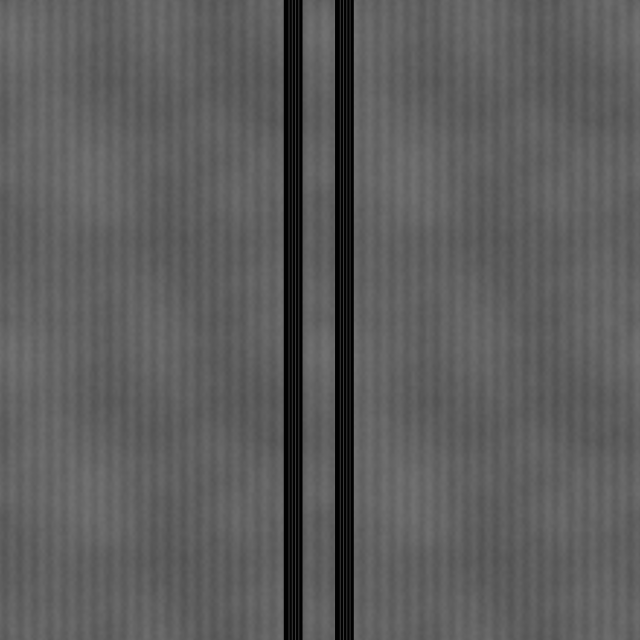
This texture is drawn by a WebGL 2 fragment shader. Its source:

```glsl
#version 300 es
precision highp float;
// Grey ribbed cloth with soft tiling blotches and two black vertical bands,
// each carrying four hairlines. Ribs and blotches are layered sines, roughened
// by wrapped value noise; bands and hairlines use exact box coverage.

uniform vec2 u_resolution;
out vec4 outColor;

const float TAU = 6.2831853;

// Cloth
const float CLOTH_GREY = 0.382;
const float TILES = 2.0;
const float RIB_COUNT = 43.0;
const float RIB_PHASE = 0.84;
const float RIB_DEPTH = 0.021;
const float BLOTCH_DEPTH = 0.034;
const float CLOUD_DEPTH = 0.065;
const float GRAIN_DEPTH = 0.022;

// Bands
const float BAND_GREY = 0.004;
const float BAND_WIDTH = 0.0293;
const float FIRST_BAND = 0.4434;
const float BAND_STEP = 0.0801;
const int BAND_COUNT = 2;

// Hairlines inside each band
const float LINE_GREY = 0.23;
const float LINE_WIDTH = 0.0015;
const float LINE_INSET = 0.0082;
const float LINE_STEP = 0.0051;
const int LINE_COUNT = 4;

float hash(vec2 p) {
    vec3 q = fract(p.xyx * vec3(0.1031, 0.103, 0.0973));
    q += dot(q, q.yzx + 33.33);
    return fract((q.x + q.y) * q.z);
}

// Value noise in -0.5..0.5 that wraps after the given number of cells.
float wrappedNoise(vec2 tile, vec2 cells) {
    vec2 p = tile * cells;
    vec2 cell = floor(p);
    vec2 f = p - cell;
    f = f * f * (3.0 - 2.0 * f);
    vec2 a = mod(cell, cells);
    vec2 b = mod(cell + 1.0, cells);
    float low = mix(hash(a), hash(vec2(b.x, a.y)), f.x);
    float high = mix(hash(vec2(a.x, b.y)), hash(b), f.x);
    return mix(low, high, f.y) - 0.5;
}

float clouds(vec2 tile) {
    float sum = 0.0;
    float weight = 0.5;
    vec2 cells = vec2(6.0, 8.0);
    for (int i = 0; i < 4; i++) {
        sum += weight * wrappedNoise(tile, cells);
        cells *= 2.0;
        weight *= 0.5;
    }
    return sum;
}

// Broad dark and light patches, positive where dark.
float blotches(vec2 tile) {
    float rows = cos(TAU * (2.0 * tile.y - 0.55));
    float columns = cos(TAU * (tile.x - 0.65));
    float slants = cos(TAU * (2.0 * tile.x - tile.y + 0.55));
    return 0.35 * rows + 0.25 * columns + 0.30 * slants;
}

// Share of the pixel at x that lies between the two edges.
float coverage(float x, float left, float right, float pixel) {
    float overlap = min(x + 0.5 * pixel, right) - max(x - 0.5 * pixel, left);
    return clamp(overlap / pixel, 0.0, 1.0);
}

float clothShade(vec2 uv) {
    vec2 tile = fract(TILES * vec2(uv.x, 1.0 - uv.y));
    float ribs = cos(TAU * (uv.x * RIB_COUNT - RIB_PHASE));
    float grain = wrappedNoise(tile, vec2(110.0, 90.0));
    return CLOTH_GREY + RIB_DEPTH * ribs - BLOTCH_DEPTH * blotches(tile)
        + CLOUD_DEPTH * clouds(tile) + GRAIN_DEPTH * grain;
}

void main() {
    vec2 uv = gl_FragCoord.xy / u_resolution;
    float pixel = 1.0 / u_resolution.x;
    float shade = clothShade(uv);

    for (int b = 0; b < BAND_COUNT; b++) {
        float left = FIRST_BAND + BAND_STEP * float(b);
        shade = mix(shade, BAND_GREY, coverage(uv.x, left, left + BAND_WIDTH, pixel));
        for (int i = 0; i < LINE_COUNT; i++) {
            float start = left + LINE_INSET + LINE_STEP * float(i) - 0.5 * LINE_WIDTH;
            float line = coverage(uv.x, start, start + LINE_WIDTH, pixel);
            shade = mix(shade, LINE_GREY, line);
        }
    }
    outColor = vec4(vec3(shade), 1.0);
}
```
